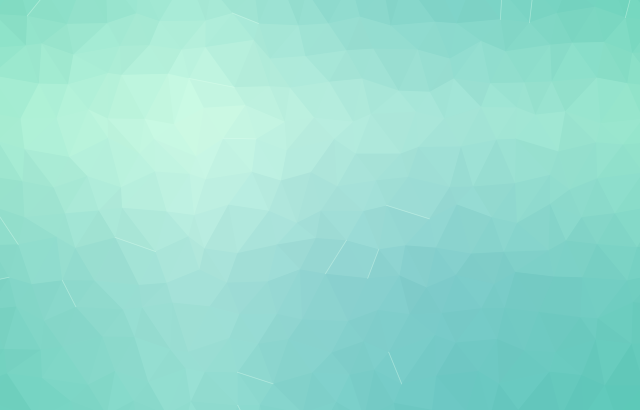
Reproduce this background procedurally as a WebGL 1 fragment shader.

```glsl
precision highp float;
// A soft mint low-poly backdrop: a staggered, jittered mesh of flat triangles.
// Each facet takes its colour at its centroid from a vertical ramp plus a
// horizontal glow ramp; a few mesh edges carry faint pale hairlines.
uniform vec2 u_resolution;

// Mesh
const float ROWS = 12.5;          // mesh rows over the canvas height
const float JITTER = 0.6;         // full range of vertex displacement, in cells
const float FACET_VARIATION = 0.016;
const float HAIR_CHANCE = 0.07;
const float HAIR_WIDTH = 0.011;   // in cells
const float HAIR_OPACITY = 0.32;

// Vertical ramp, bottom to top
const vec3 FLOOR_TEAL = vec3(0.39, 0.80, 0.73);
const vec3 LOW_TEAL   = vec3(0.465, 0.815, 0.76);
const vec3 MID_AQUA   = vec3(0.56, 0.87, 0.795);
const vec3 BAND_MINT  = vec3(0.63, 0.92, 0.815);
const vec3 TOP_GREEN  = vec3(0.47, 0.845, 0.75);

// Colour added along the horizontal, left to right
const vec3 GLOW_PEAK  = vec3(0.175, 0.065, 0.085);
const vec3 GLOW_FADE  = vec3(0.095, 0.013, 0.057);
const vec3 BLUE_TINT  = vec3(0.035, -0.015, 0.035);
const vec3 SIDE_TILT  = vec3(0.03, 0.013, 0.01);
const vec3 HAIR_COLOR = vec3(0.88, 1.0, 0.94);

float hash(vec2 p) {
  return fract(sin(dot(p, vec2(12.99, 78.23))) * 4375.85);
}

float ramp(float a, float b, float x) {
  return clamp((x - a) / (b - a), 0.0, 1.0);
}

float cross2(vec2 a, vec2 b) {
  return a.x * b.y - a.y * b.x;
}

// Smooth colour field over the canvas, uv from 0 to 1
vec3 field(vec2 uv) {
  vec3 rows = mix(FLOOR_TEAL, LOW_TEAL, ramp(0.0, 0.30, uv.y));
  rows = mix(rows, MID_AQUA, ramp(0.30, 0.50, uv.y));
  rows = mix(rows, BAND_MINT, ramp(0.50, 0.71, uv.y));
  rows = mix(rows, TOP_GREEN, ramp(0.71, 1.0, uv.y));
  vec3 glow = GLOW_PEAK * ramp(0.0, 0.31, uv.x);
  glow = mix(glow, GLOW_FADE, ramp(0.31, 0.50, uv.x));
  glow = mix(glow, BLUE_TINT, ramp(0.50, 0.70, uv.x));
  glow = mix(glow, vec3(0.0), ramp(0.70, 1.0, uv.x));
  return rows + glow + SIDE_TILT * (1.0 - 2.0 * uv.x);
}

// Jittered lattice point; odd rows are shifted by half a cell
vec2 vertex(vec2 id) {
  vec2 shift = vec2(hash(id), hash(id + 37.4)) - 0.5;
  return id + vec2(0.5 * mod(id.y, 2.0), 0.0) + JITTER * shift;
}

// Signed distance to the line ab, positive on its left
float side(vec2 p, vec2 a, vec2 b) {
  return cross2(b - a, p - a) / length(b - a);
}

float segment(vec2 p, vec2 a, vec2 b) {
  vec2 ab = b - a;
  return length(p - a - ab * clamp(dot(p - a, ab) / dot(ab, ab), 0.0, 1.0));
}

// Facet colour with its antialiased coverage in alpha; abc runs anticlockwise
vec4 facet(vec2 p, vec2 a, vec2 b, vec2 c, float pixel, vec2 extent) {
  float inside = min(side(p, a, b), min(side(p, b, c), side(p, c, a)));
  float cover = smoothstep(-0.6 * pixel, 0.6 * pixel, inside);
  vec2 center = (a + b + c) / 3.0;
  vec3 color = field(center / extent);
  color += FACET_VARIATION * (hash(center) - 0.5);
  return vec4(color, 1.0) * cover;
}

void main() {
  float pixel = ROWS / u_resolution.y;
  vec2 p = gl_FragCoord.xy * pixel;
  vec2 extent = u_resolution * pixel;
  vec4 sum = vec4(0.0);
  float hair = 0.0;

  // Gather the two facets of every nearby cell
  for (int j = -1; j <= 1; j++) {
    for (int i = -2; i <= 1; i++) {
      vec2 id = floor(p) + vec2(float(i), float(j));
      vec2 a = vertex(id);
      vec2 b = vertex(id + vec2(1.0, 0.0));
      vec2 c = vertex(id + vec2(1.0, 1.0));
      vec2 d = vertex(id + vec2(0.0, 1.0));
      bool odd = mod(id.y, 2.0) > 0.5;
      sum += facet(p, a, b, odd ? c : d, pixel, extent);
      sum += facet(p, odd ? a : b, c, d, pixel, extent);

      // Hairline on a random edge of the cell
      float width = max(HAIR_WIDTH, 0.5 * pixel);
      float line = 1.0 - smoothstep(0.0, width + 0.5 * pixel, segment(p, a, hash(id + 5.1) < 0.5 ? b : d));
      hair = max(hair, line * step(hash(id + 91.7), HAIR_CHANCE));
    }
  }

  vec3 color = sum.a > 0.001 ? sum.rgb / sum.a : field(p / extent);
  gl_FragColor = vec4(mix(color, HAIR_COLOR, hair * HAIR_OPACITY), 1.0);
}
```
